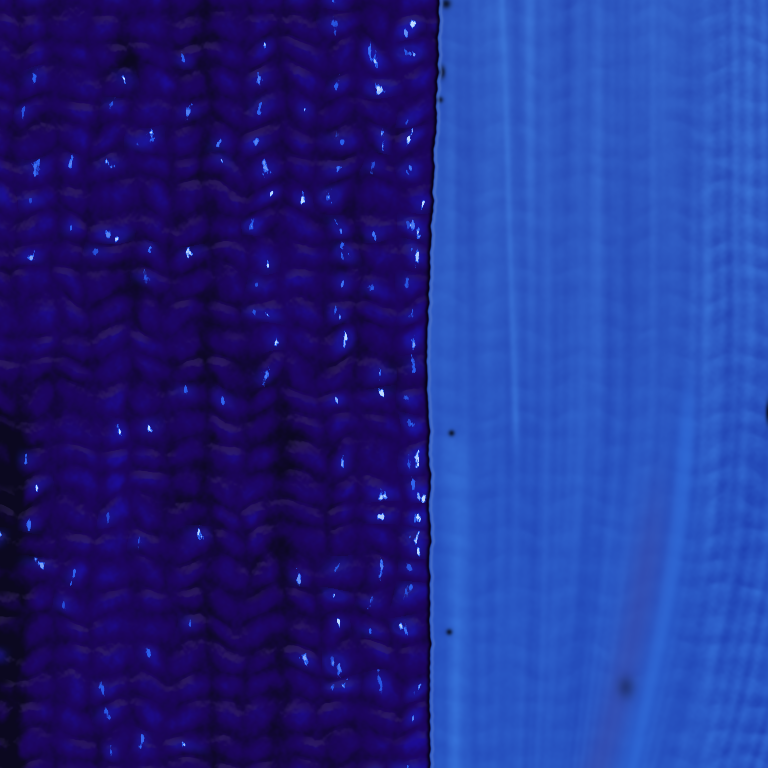
Write a WebGL 2 fragment shader that draws this texture.

```glsl
#version 300 es
precision highp float;
// Coarse canvas under two paints: a thin dark indigo glaze on the left and
// a thick brushed blue on the right. The weave is a noisy height field, lit by
// differences; brush marks are stretched gradient noise with soft bands.
uniform vec2 u_resolution;
out vec4 fragColor;

const vec2 THREAD = vec2(0.0493, 0.0375);   // spacing of the weave
const vec2 ORIGIN = vec2(0.515, 0.012);

vec2 hash22(vec2 p) {
  vec3 q = fract(p.xyx * vec3(0.1031, 0.1030, 0.0973));
  q += dot(q, q.yzx + 33.33);
  return fract((q.xx + q.yz) * q.zy);
}

float gradDot(vec2 cell, vec2 f, vec2 corner) {
  float a = 6.2832 * hash22(cell + corner).x;
  return dot(vec2(cos(a), sin(a)), f - corner);
}

// Gradient noise, about -0.7 to 0.7
float noise(vec2 p) {
  vec2 i = floor(p), f = p - i;
  vec2 u = f * f * f * (f * (f * 6.0 - 15.0) + 10.0);
  float low = mix(gradDot(i, f, vec2(0, 0)), gradDot(i, f, vec2(1, 0)), u.x);
  float high = mix(gradDot(i, f, vec2(0, 1)), gradDot(i, f, vec2(1, 1)), u.x);
  return mix(low, high, u.y);
}

float fbm(vec2 p) {
  return noise(p) + 0.5 * noise(p * 2.1 + 7.3) + 0.25 * noise(p * 4.3 + 3.1);
}

float bell(float x, float centre, float width) {
  float d = (x - centre) / width;
  return exp(-d * d);
}

float blob(vec2 p, vec2 centre, vec2 size) {
  vec2 d = (p - centre) / size;
  return exp(-dot(d, d));
}

// Thread coordinates, loosened by noise
vec2 weaveCoord(vec2 p) {
  vec2 wobble = vec2(noise(p * 13.0), noise(p * 15.0 + 40.0));
  return (p - ORIGIN) / THREAD + 0.5 * wobble;
}

// Uneven knots strung along horizontal threads
float weaveHeight(vec2 p) {
  vec2 g = weaveCoord(p);
  float bend = 0.13 * cos(3.1416 * g.x);
  vec2 c = abs(fract(g + vec2(0, bend)) - 0.5);
  float knot = smoothstep(0.6, 0.1, length(c * vec2(1.05, 0.95)));
  float thread = 0.5 - 0.5 * cos(6.2832 * (g.y + bend));
  return knot * (0.6 + 0.5 * noise(g * 0.9)) + 0.3 * thread + 0.28 * fbm(p * 50.0);
}

// How often knots catch the light in each part of the cloth
float glintDensity(vec2 p) {
  float upper = smoothstep(0.42, 0.58, p.y);
  float d = 0.05 + 0.7 * bell(p.x, 0.54, 0.025) + 0.45 * bell(p.x, 0.465, 0.05);
  d += 0.4 * upper * (bell(p.x, 0.335, 0.03) + 0.6 * bell(p.x, 0.41, 0.03));
  d += 0.25 * (bell(p.x, 0.06, 0.025) + bell(p.x, 0.14, 0.03));
  return d + 0.25 * bell(p.x, 0.215, 0.025);
}

// x: white sparkle, y: blue halo
vec2 glints(vec2 p) {
  vec2 g = weaveCoord(p), cell = floor(g), sum = vec2(0);
  float ragged = fbm(p * vec2(150.0, 90.0));
  float density = glintDensity((cell + 0.5) * THREAD + ORIGIN);
  for (int i = 0; i < 3; i++) {
    vec2 seed = hash22(cell + 31.0 * float(i) + 200.0);
    vec2 spot = hash22(cell + 17.0 * float(i) + 90.0);
    vec2 d = g - cell - mix(vec2(0.3, 0.25), vec2(0.7, 0.75), spot);
    float r = length(d / vec2(0.08, 0.27) / (0.45 + 0.6 * seed.y)) + 1.3 * ragged;
    float on = step(seed.x, 0.6 * density);
    sum.x += on * smoothstep(1.0, 0.2, r) * (0.25 + 0.65 * spot.x);
    sum.y += on * exp(-dot(d, d) * 14.0) * smoothstep(0.5, 0.25, max(abs(d.x), abs(d.y)));
  }
  return min(sum, 1.0);
}

vec3 indigoCloth(vec2 p, vec2 slope, float h) {
  float tone = 0.32 + 0.32 * h + 0.15 * fbm(p * vec2(12.0, 7.0)) + 0.12 * slope.x;
  tone += 0.10 * bell(p.x, 0.54, 0.04) + 0.06 * bell(p.x, 0.15, 0.04);
  // Starved, almost black gaps
  float lower = smoothstep(0.54, 0.42, p.y);
  float gap = 0.6 * lower * bell(p.x, 0.0, 0.04) + 0.22 * lower * bell(p.x, 0.365, 0.03);
  gap += 0.14 * bell(p.x, 0.265, 0.03) + 0.4 * blob(p, vec2(0.163, 0.92), vec2(0.022, 0.04));
  gap += 0.25 * blob(p, vec2(0.17, 0.63), vec2(0.03, 0.06));
  gap += 0.10 * bell(p.y, 0.515, 0.02);
  tone = clamp(tone - gap * (0.8 + 0.6 * noise(p * 30.0)), 0.0, 1.0);
  vec3 col = mix(vec3(0.04, 0.03, 0.12), vec3(0.11, 0.02, 0.37), smoothstep(-0.05, 0.52, tone));
  col = mix(col, vec3(0.11, 0.05, 0.60), smoothstep(0.45, 0.95, tone));
  // Dull violet sheen on the upper rims
  float rim = smoothstep(0.2, 0.7, slope.y) * smoothstep(-0.2, 0.3, noise(p * 22.0 + 9.0));
  col = mix(col, vec3(0.22, 0.17, 0.38), 0.45 * rim);
  vec2 glint = glints(p);
  col = mix(col, vec3(0.10, 0.13, 0.72), 0.4 * glint.y);
  col = mix(col, vec3(0.16, 0.36, 0.92), smoothstep(0.0, 0.4, glint.x));
  return mix(col, vec3(0.75, 0.86, 1.0), smoothstep(0.4, 0.85, glint.x));
}

vec3 bluePaint(vec2 p, vec2 slope, float edge) {
  float drop = max(0.53 - p.y, 0.0), sweep = 0.3 * drop * drop;
  float x = p.x + sweep * smoothstep(0.62, 0.88, p.x);   // strokes lean at the foot
  float light = 0.055 * noise(vec2(x * 24.0, p.y * 1.3)) + 0.05 * noise(vec2(x * 75.0, p.y * 2.0));
  float right = smoothstep(0.86, 0.95, p.x);
  light += 0.02 * right * sin(x * 330.0 + 2.0 * noise(p * 6.0));
  light += (0.015 + 0.025 * right) * slope.y + 0.015 * fbm(p * vec2(40.0, 30.0));
  // Long ridges left by the brush
  float upper = smoothstep(0.40, 0.46, p.y);
  light += 0.07 * upper * bell(p.x, 0.672 - 0.03 * (p.y - 0.42), 0.005);
  light += 0.05 * smoothstep(0.5, 0.9, p.y) * bell(p.x, 0.69, 0.008);
  light += 0.06 * (1.0 - upper) * bell(p.x, 0.592, 0.018);
  light += 0.03 * bell(p.x, 0.925, 0.012);
  float ridge = smoothstep(0.55, 0.42, p.y) * bell(x, 0.896, 0.009 + 0.025 * drop);
  vec3 col = mix(vec3(0.155, 0.33, 0.76), vec3(0.18, 0.35, 0.76), smoothstep(0.2, 0.8, p.y));
  col += light * vec3(0.5, 1.0, 0.8);
  col = mix(col, vec3(0.19, 0.43, 0.86), 0.65 * ridge);
  float veil = smoothstep(0.44, 0.25, p.y) * bell(p.x, 0.863 - sweep, 0.022);
  col = mix(col, vec3(0.22, 0.29, 0.67), 0.6 * veil);
  col *= 1.0 - 0.3 * blob(p, vec2(0.815, 0.105), vec2(0.011, 0.014));
  // Pits near the border and a nick at the right side
  float pits = blob(p, vec2(0.588, 0.436), vec2(0.004)) + blob(p, vec2(0.585, 0.177), vec2(0.004));
  pits += blob(p, vec2(0.576, 0.906), vec2(0.004, 0.008)) + blob(p, vec2(0.573, 0.87), vec2(0.004));
  pits += blob(p, vec2(0.581, 0.995), vec2(0.006)) + blob(p, vec2(1.0, 0.463), vec2(0.003, 0.014));
  col *= 1.0 - 0.7 * min(pits, 1.0);
  return mix(col, vec3(0.34, 0.48, 0.80), 0.5 * bell(edge, 0.003, 0.002));
}

void main() {
  vec2 p = gl_FragCoord.xy / u_resolution;
  float h = weaveHeight(p), e = 0.005;
  vec2 slope = h - vec2(weaveHeight(p + vec2(e, 0)), weaveHeight(p + vec2(0, e)));
  slope *= 2.0;
  // Ragged border between the two paints
  float border = 0.560 + 0.012 * smoothstep(0.6, 1.0, p.y) - 0.004 * bell(p.y, 0.53, 0.08);
  border += 0.004 * noise(vec2(p.y * 28.0, 2.0)) + 0.002 * noise(vec2(p.y * 90.0, 5.0));
  float edge = p.x - border, aa = 1.0 / u_resolution.x;
  vec3 cloth = indigoCloth(p, slope, h) * (1.0 - 0.7 * bell(edge, -0.001, 0.003));
  vec3 col = mix(cloth, bluePaint(p, slope, edge), smoothstep(-aa, aa, edge));
  fragColor = vec4(clamp(col, 0.0, 1.0), 1.0);
}
```
